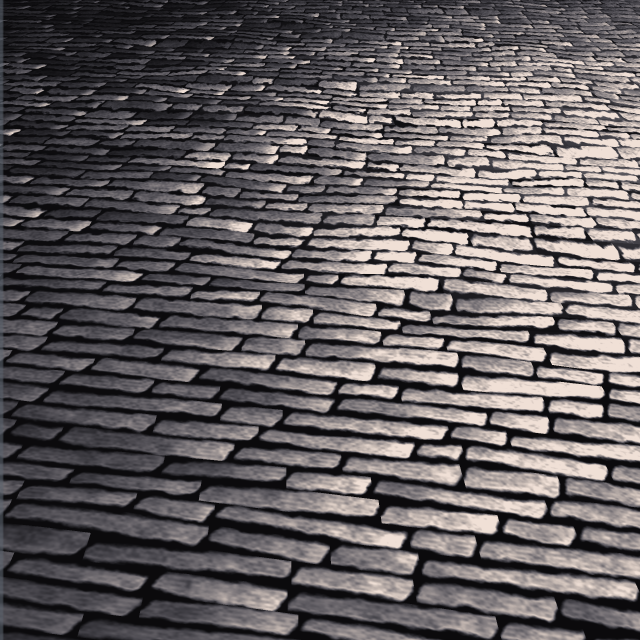
Write a Shadertoy shader that draws this texture.

```glsl
#define HORIZON 1.2
#define ROW_HEIGHT 0.036
#define ROW_POWER 1.25
#define STONE_WIDTH 0.205
#define ROW_TILT 0.12
#define ASPECT 5.6
#define JOINT_JITTER 0.6
#define ROW_WAVE 0.35
#define GRAIN 0.34
#define SAMPLES 3

float hash(vec2 p) {
    return fract(sin(dot(p, vec2(127.1, 311.7))) * 43758.5453);
}

float noise(vec2 p) {
    vec2 i = floor(p), f = fract(p);
    f = f * f * (3.0 - 2.0 * f);
    return mix(mix(hash(i), hash(i + vec2(1, 0)), f.x),
               mix(hash(i + vec2(0, 1)), hash(i + vec2(1, 1)), f.x), f.y);
}

float fbm(vec2 p) {
    float sum = 0.0, amp = 0.5;
    for (int i = 0; i < 4; i++) {
        sum += amp * noise(p);
        p = p * 2.03 + 17.3;
        amp *= 0.5;
    }
    return sum;
}

float roundedBox(vec2 p, vec2 halfSize, float radius) {
    vec2 q = abs(p) - halfSize + radius;
    return length(max(q, 0.0)) + min(max(q.x, q.y), 0.0) - radius;
}

// Horizontal place of the joint to the left of a stone
float joint(float index, float row) {
    return index + JOINT_JITTER * (hash(vec2(index, row)) - 0.5);
}

// Low light from the right, fading to the far left
float streetLight(vec2 uv) {
    float light = mix(0.33, 0.76, smoothstep(0.0, 0.8, uv.x));
    vec2 g = (uv - vec2(0.92, 0.66)) / vec2(0.38, 0.27);
    light += 0.36 * exp(-dot(g, g));
    light *= 1.0 - 0.55 * smoothstep(0.82, 1.02, uv.y);
    light *= 1.0 - 0.35 * smoothstep(0.55, 1.0, uv.y) * (1.0 - smoothstep(0.2, 0.8, uv.x));
    return light * mix(0.9, 1.0, smoothstep(0.0, 0.3, uv.y));
}

float cobbles(vec2 uv) {
    // Perspective: depth shrinks towards the horizon
    float depth = (HORIZON - uv.y) * (1.0 - ROW_TILT * (uv.x - 0.5));
    float far = 1.0 - smoothstep(0.28, 0.83, depth);
    float farLeft = far * (1.0 - uv.x);
    float u = (uv.x - 0.45) / (STONE_WIDTH * depth);
    float power = ROW_POWER - 1.0;
    float v = pow(depth, -power) / (power * ROW_HEIGHT);
    v += (ROW_WAVE + 0.8 * far) * (noise(vec2(u * 0.6, v * 0.4)) - 0.5);

    // Staggered rows with uneven joints
    float row = floor(v);
    u += 0.5 * row + 0.5 * hash(vec2(row, 3.7));
    float index = floor(u);
    if (u < joint(index, row)) index -= 1.0;
    else if (u > joint(index + 1.0, row)) index += 1.0;
    float left = joint(index, row), right = joint(index + 1.0, row);
    vec2 id = vec2(index, row);
    float tone = hash(id + 5.3), shape = hash(id + 21.9);

    // Worn stone, tapered to the left and leaning at the right end
    vec2 p = vec2((u - 0.5 * (left + right)) * ASPECT, fract(v) - 0.5);
    float halfLength = 0.5 * (right - left) * ASPECT - 0.12;
    float slant = p.x - 0.7 * p.y;
    float along = slant / halfLength;
    p.y += (shape - 0.5) * 0.10 * p.x - 0.02 + 0.05 * (tone - 0.5);
    vec2 grainPos = vec2(u * 8.0, v * 2.5) + id * 3.1;
    float wear = fbm(grainPos) - 0.47;
    float halfHeight = mix(0.33, 0.47, hash(id + 9.1)) - 0.05 * farLeft;
    halfHeight *= 0.96 + 0.1 * along;
    float dist = roundedBox(vec2(slant, p.y), vec2(halfLength, halfHeight), 0.2);
    dist += (0.32 + 0.5 * far) * wear;
    float face = 1.0 - smoothstep(-0.14, 0.07, dist);

    // Face shading, bright lip below and bright tip at the right
    float light = streetLight(uv);
    float shade = mix(0.78, 1.12, tone) * (0.97 + 0.16 * along - 0.25 * p.y);
    shade *= 1.0 + GRAIN * 2.2 * wear + GRAIN * (noise(grainPos * 4.0) - 0.5);
    float tip = smoothstep(0.45, 0.95, along) * smoothstep(0.3, 0.8, shape);
    float lip = smoothstep(-0.2, -0.06, dist) * smoothstep(0.05, -0.3, p.y);
    shade += (0.2 + 1.4 * farLeft) * tip + 0.18 * lip;
    shade *= mix(1.0, 0.45 + 1.0 * tone, farLeft);

    // Sooty patches across several stones
    float soot = smoothstep(0.5, 0.8, noise(vec2(u * 1.3, v * 0.8) + 40.0));
    shade *= 1.0 - 0.2 * soot;

    // Joints stay dark near by and lift in the distant glow
    float gap = 0.025 + 0.4 * far * light * uv.x * hash(id + 41.0);
    return mix(gap, light * shade, face);
}

// Cool shadows to warm highlights
vec3 grade(float value) {
    vec3 tint = mix(vec3(0.98, 0.97, 1.06), vec3(1.06, 0.99, 0.94), smoothstep(0.1, 0.8, value));
    return vec3(0.018, 0.016, 0.022) + min(value, 0.87) * tint;
}

void mainImage(out vec4 fragColor, in vec2 fragCoord) {
    vec3 color = vec3(0.0);
    for (int j = 0; j < SAMPLES; j++)
    for (int i = 0; i < SAMPLES; i++) {
        vec2 offset = (vec2(i, j) + 0.5) / float(SAMPLES) - 0.5;
        color += grade(cobbles((fragCoord + offset) / iResolution.xy));
    }
    color /= float(SAMPLES * SAMPLES);

    // Thin pale strip along the left border
    float strip = 1.0 - smoothstep(0.003, 0.007, fragCoord.x / iResolution.x);
    color = mix(color, vec3(0.36, 0.39, 0.43), 0.6 * strip);
    fragColor = vec4(color, 1.0);
}
```
